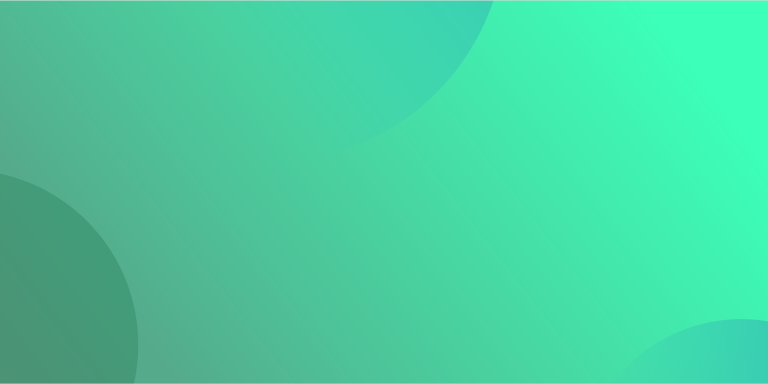
This background is drawn by a Shadertoy shader. Its source:

```glsl
// Diagonal green gradient with three large discs entering from the borders.
// Each disc carries its own linear gradient, and a hairline pale rim runs
// along the top and bottom. One unit is the canvas height.

const vec3 SAGE = vec3(0.333, 0.667, 0.545);
const vec3 MINT = vec3(0.235, 1.0, 0.725);
const vec3 TEAL = vec3(0.22, 0.78, 0.70);
const vec3 MOSS = vec3(0.30, 0.57, 0.455);
const vec3 FERN = vec3(0.262, 0.612, 0.476);
const vec3 RIM = vec3(0.78, 0.87, 0.83);

const vec2 DIAGONAL = vec2(0.79, 0.61);

// Position along a direction, scaled to 0..1 between two offsets
float ramp(vec2 p, vec2 direction, float start, float end) {
    return clamp((dot(p, direction) - start) / (end - start), 0.0, 1.0);
}

// Antialiased coverage of a disc
float disc(vec2 p, vec2 center, float radius, float pixel) {
    float dist = length(p - center) - radius;
    return clamp(0.5 - dist / pixel, 0.0, 1.0);
}

void mainImage(out vec4 fragColor, in vec2 fragCoord) {
    float pixel = 1.0 / iResolution.y;
    vec2 p = fragCoord * pixel;

    // Background sweep, rising a little faster at the dark end
    float sweep = pow(ramp(p, DIAGONAL, 0.37, 1.93), 0.92);
    vec3 color = mix(SAGE, MINT, sweep);

    // Upper disc, fading out towards the lower left
    float upper = disc(p, vec2(0.70, 1.195), 0.617, pixel);
    float upperFade = ramp(p, DIAGONAL, 1.02, 1.64);
    color = mix(color, TEAL, 0.8 * upper * upperFade);

    // Lower right disc, fading out towards the left
    float corner = disc(p, vec2(1.93, -0.249), 0.418, pixel);
    color = mix(color, TEAL, 0.85 * corner * ramp(p, vec2(1.0, 0.0), 1.56, 2.0));

    // Lower left disc, opaque and darker
    float left = disc(p, vec2(-0.096, 0.102), 0.456, pixel);
    color = mix(color, mix(MOSS, FERN, ramp(p, DIAGONAL, 0.0, 0.40)), left);

    // Hairline rims, brighter at the top
    float rimWidth = 0.0026;
    float topRim = clamp((p.y - 1.0 + rimWidth) / pixel + 0.5, 0.0, 1.0);
    float bottomRim = clamp((rimWidth - p.y) / pixel + 0.5, 0.0, 1.0);
    color = mix(color, RIM, 0.65 * topRim + 0.4 * bottomRim);

    fragColor = vec4(color, 1.0);
}
```
